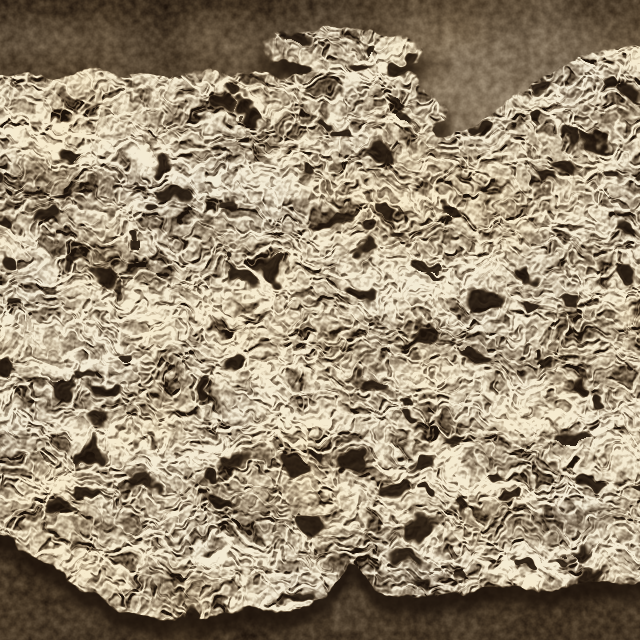
This texture is drawn by a Shadertoy shader. Its source:

```glsl
// Draws a porous, weathered travertine block resting on dark mortar.

const vec3 RAMP[6] = vec3[6](
    vec3(0.11, 0.07, 0.04), vec3(0.28, 0.22, 0.15), vec3(0.45, 0.38, 0.29),
    vec3(0.63, 0.56, 0.46), vec3(0.81, 0.75, 0.64), vec3(0.96, 0.92, 0.82));
const vec2 TO_LIGHT = vec2(-0.3, 0.95);

vec2 hash2(vec2 p) {
    vec3 h = fract(p.xyx * vec3(0.1031, 0.1030, 0.0973));
    h += dot(h, h.yzx + 33.33);
    return fract((h.xx + h.yz) * h.zy);
}

float gradientNoise(vec2 p) {
    vec2 i = floor(p), f = fract(p);
    vec2 u = f * f * f * (f * (f * 6.0 - 15.0) + 10.0);
    float corner[4];
    for (int k = 0; k < 4; k++) {
        vec2 o = vec2(k & 1, k >> 1);
        float angle = 6.2832 * hash2(i + o + 40.0).x;
        corner[k] = dot(vec2(cos(angle), sin(angle)), f - o);
    }
    return 1.4 * mix(mix(corner[0], corner[1], u.x), mix(corner[2], corner[3], u.x), u.y);
}

float fbm(vec2 p, int octaves) {
    float sum = 0.0, amplitude = 0.65;
    for (int k = 0; k < octaves; k++) {
        sum += amplitude * gradientNoise(p);
        p = mat2(1.6, 1.2, -1.2, 1.6) * p + 17.3;
        amplitude *= 0.5;
    }
    return sum;
}

// Nearest distance, second distance and random value of the nearest cell.
vec3 cells(vec2 p) {
    vec2 i = floor(p), f = fract(p);
    vec3 best = vec3(8.0, 8.0, 0.0);
    for (int y = -1; y <= 1; y++)
    for (int x = -1; x <= 1; x++) {
        vec2 o = vec2(x, y);
        vec2 seed = hash2(i + o + 90.0);
        float d = length(o + seed - f);
        if (d < best.x) best = vec3(d, best.x, fract(seed.x * 7.0 + seed.y * 13.0));
        else best.y = min(best.y, d);
    }
    return best;
}

// Pits of random depth, parted by thin walls.
float pits(vec2 p) {
    vec3 c = cells(p);
    return smoothstep(0.04, 0.6, c.y - c.x) * c.z;
}

// Sparse deep cavities.
float cavities(vec2 p) {
    vec3 c = cells(p);
    float radius = mix(0.16, 0.4, fract(c.z * 9.0));
    return (1.0 - smoothstep(radius * 0.6, radius, c.x)) * step(0.6, c.z);
}

// Bends the plane and flattens features along the bedding.
vec2 bedding(vec2 p) {
    vec2 bend = vec2(fbm(p * 13.0, 3), fbm(p * 13.0 + 31.0, 3));
    vec2 fray = vec2(gradientNoise(p * 65.0), gradientNoise(p * 65.0 + 53.0));
    vec2 q = p + 0.035 * bend + 0.007 * fray;
    return vec2(q.x + 0.2 * q.y, q.y * 1.5);
}

float relief(vec2 p) {
    vec2 q = bedding(p);
    float strand = 1.0 - smoothstep(0.0, 0.13, abs(gradientNoise(q * 21.0)));
    float h = 0.24 * fbm(q * 9.0, 3) + 0.16 * strand;
    h -= 0.55 * pits(q * 27.0) + 0.42 * pits(q * 68.0 + 5.0);
    return h + 0.24 * fbm(p * 105.0, 2);
}

float ellipse(vec2 p, vec2 center, vec2 radius) {
    return (1.0 - length((p - center) / radius)) * min(radius.x, radius.y);
}

// Positive inside the block: ragged slab with a knob on top.
float block(vec2 p) {
    float top = mix(0.885, 0.79 + 0.135 * smoothstep(0.68, 0.96, p.x), smoothstep(0.58, 0.69, p.x));
    float notch = exp(-pow((p.x - 0.55) / 0.032, 2.0));
    float bottom = 0.04 + 0.13 * (1.0 - smoothstep(-0.04, 0.22, p.x))
                 + 0.05 * smoothstep(0.25, 1.0, p.x) + 0.06 * notch;
    float d = min(top - p.y, p.y - bottom);
    d = max(d, ellipse(p, vec2(0.56, 0.83), vec2(0.13, 0.07)));
    d = max(d, ellipse(p, vec2(0.53, 0.922), vec2(0.12, 0.034)));
    return d + 0.018 * fbm(p * 17.0, 4);
}

float stoneTone(vec2 p) {
    float h = relief(p);
    float slope = h - relief(p + TO_LIGHT * 0.004);
    vec2 broad = p * vec2(3.6, 6.0) + 2.0;
    float ledge = fbm(broad, 3) - fbm(broad + vec2(0.0, 0.2), 3);
    float tone = 0.87 + h + 0.75 * slope + 0.5 * ledge;
    return tone * (1.0 - 0.9 * cavities(bedding(p) * 15.0));
}

float mortarTone(vec2 p) {
    float glow = exp(-dot(p - vec2(0.78, 0.87), p - vec2(0.78, 0.87)) * 12.0);
    float tone = 0.19 + 0.2 * glow + 0.08 * smoothstep(0.5, 0.8, p.y);
    tone -= 0.13 * smoothstep(0.93, 1.0, p.y);
    return tone + 0.12 * fbm(p * 9.0, 3) + 0.17 * fbm(p * 75.0, 3);
}

vec3 ramp(float tone) {
    float t = clamp(tone, 0.0, 1.0) * 5.0;
    int k = min(int(t), 4);
    return mix(RAMP[k], RAMP[k + 1], t - float(k));
}

void mainImage(out vec4 fragColor, in vec2 fragCoord) {
    vec2 p = fragCoord / iResolution.xy;
    float inside = block(p);
    // Contact shadow falls below the block.
    float shadow = smoothstep(-0.02, 0.015, block(p + vec2(0.0, 0.025)));
    float ground = mortarTone(p) * (1.0 - 0.8 * shadow);
    float tone = mix(ground, stoneTone(p), smoothstep(-0.0015, 0.0025, inside));
    // Patches of cooler and warmer mineral.
    vec3 tint = 1.0 + vec3(-0.02, 0.0, 0.05) * fbm(p * 5.0 + 8.0, 3);
    fragColor = vec4(clamp(ramp(tone) * tint, 0.0, 1.0), 1.0);
}
```
